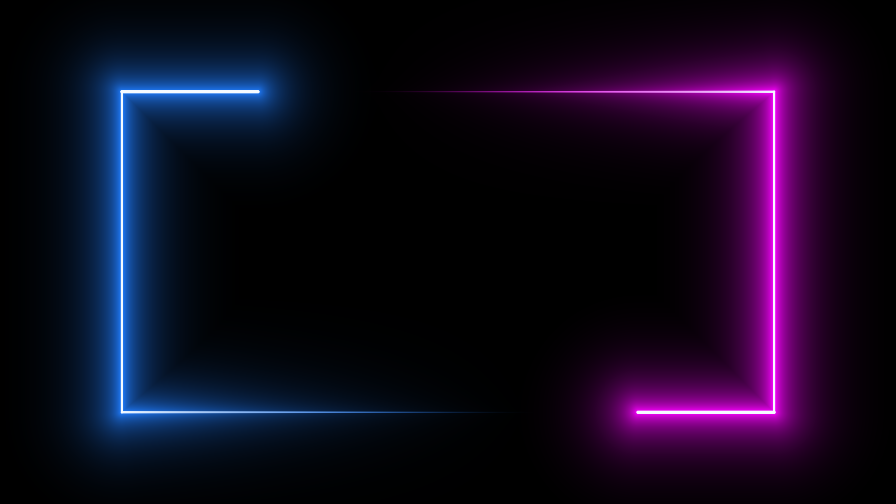
A WebGL 2 fragment shader for this background:

```glsl
#version 300 es
precision highp float;
// Two neon brackets, blue and magenta, facing each other on black.
uniform vec2 u_resolution;
out vec4 fragColor;

// Returns the distance to segment a-b and the position (0 to 1) along it.
vec2 segment(vec2 p, vec2 a, vec2 b) {
    vec2 ab = b - a;
    float t = clamp(dot(p - a, ab) / dot(ab, ab), 0.0, 1.0);
    return vec2(length(p - a - ab * t), t);
}

// Wide soft glow plus a tight bright halo.
float glow(float d) {
    return max(0.88 * exp(-d / 0.058) - 0.014, 0.0) + 0.3 * exp(-d / 0.011);
}

// Antialiased line coverage; strokes thinner than a pixel become fainter.
float stroke(float d, float halfWidth, float pixel) {
    float inner = max(halfWidth - 0.5 * pixel, 0.0);
    float outer = halfWidth + 0.5 * pixel;
    return (1.0 - smoothstep(inner, outer, d)) * min(1.0, 2.0 * halfWidth / pixel);
}

// Bracket with a short arm on top and a long fading arm below.
vec3 bracket(vec2 p, vec3 tint, float pixel) {
    vec2 top = vec2(-0.647, 0.318);
    vec2 bottom = vec2(-0.647, -0.318);
    float arm = segment(p, top, vec2(-0.377, 0.318)).x;
    float side = segment(p, top, bottom).x;
    vec2 tail = segment(p, bottom, vec2(0.19, -0.318));
    float fade = 1.0 - tail.y;

    // Light around the tubes
    float light = max(glow(min(arm, side)), glow(tail.x) * fade * fade);
    vec3 color = tint * light;

    // White hot cores, with the tail cooling to the tint
    float solid = max(stroke(arm, 0.0033, pixel), stroke(side, 0.0023, pixel));
    float thin = stroke(tail.x, mix(0.0008, 0.0023, fade), pixel);
    vec3 tailColor = mix(tint, vec3(0.94, 0.97, 1.0), fade * fade);
    color = mix(color, tailColor, thin * smoothstep(0.0, 0.65, fade));
    return mix(color, vec3(0.96, 0.98, 1.0), solid);
}

void main() {
    vec2 p = (gl_FragCoord.xy - 0.5 * u_resolution) / u_resolution.y;
    float pixel = 1.0 / u_resolution.y;

    // The magenta bracket is the blue one turned by half a turn
    vec3 blue = bracket(p, vec3(0.11, 0.43, 0.88), pixel);
    vec3 magenta = bracket(-p, vec3(0.88, 0.01, 0.90), pixel);
    fragColor = vec4(min(blue + magenta, 1.0), 1.0);
}
```
